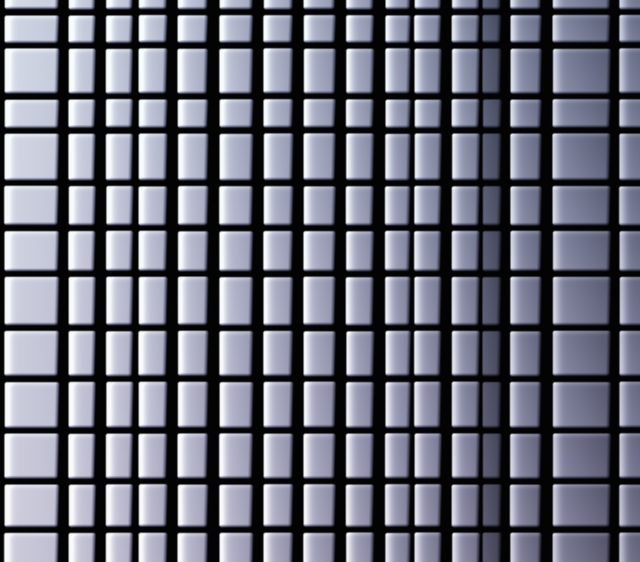
This pattern is drawn by a WebGL 1 fragment shader. Its source:

```glsl
precision highp float;
// Glossy lavender tiles in an uneven grid, lit from the left over black gaps.

uniform vec2 u_resolution;

// Lengths are in grid units; the canvas is GRID_SPAN units wide.
const float GRID_SPAN = 768.0;
const float FIRST_COLUMN = 5.0;
const float FIRST_ROW = -25.0;
const float ROW_GAP = 6.5;
const mat4 COLUMN_PITCH = mat4(77.0, 45.0, 39.0, 47.0, 50.0, 53.0, 48.0, 51.0,
                               47.0, 35.0, 45.0, 37.0, 33.0, 51.0, 80.0, 80.0);
const mat4 COLUMN_WIDTH = mat4(66.0, 33.0, 33.0, 35.0, 37.0, 41.0, 36.0, 39.0,
                               34.0, 31.0, 33.0, 34.0, 23.0, 38.0, 70.0, 70.0);
const mat4 ROW_PITCH = mat4(43.0, 40.0, 61.0, 41.0, 63.0, 54.0, 55.0, 65.0,
                            61.0, 62.0, 61.0, 58.0, 62.0, 60.0, 60.0, 60.0);

const float CORNER_RADIUS = 3.0;
const float EDGE_SOFTNESS = 3.0;
const float EDGE_JITTER = 0.8;
const float TAPER = 1.6;
const float GLOW_STRENGTH = 0.3;
const float GLOW_REACH = 8.0;
const float TONE_LEFT = 0.82;
const float TONE_RIGHT = 0.43;
const float BLUE_CAST = 0.44;
const vec3 GAP_COLOR = vec3(0.015, 0.01, 0.017);

float hash(vec2 p) {
  return fract(sin(dot(p, vec2(127.1, 311.7))) * 43758.5453);
}

// Returns the start, size and index of the track that holds x.
vec3 findTrack(mat4 pitches, mat4 sizes, float start, float x) {
  vec3 track = vec3(start, sizes[0][0], 0.0);
  for (int i = 0; i < 4; i++) {
    for (int j = 0; j < 4; j++) {
      if (x >= start - 1.5) {
        track = vec3(start, sizes[i][j], float(i * 4 + j));
      }
      start += pitches[i][j];
    }
  }
  return track;
}

float roundedBox(vec2 p, vec2 halfSize, float radius) {
  vec2 q = abs(p) - halfSize + radius;
  return length(max(q, 0.0)) + min(max(q.x, q.y), 0.0) - radius;
}

// Greys lean blue in the middle tones and stay neutral at both ends.
vec3 toneToColor(float tone) {
  float t = clamp(tone, 0.0, 0.97);
  return vec3(t, t + 0.01, t + BLUE_CAST * t * (1.0 - t));
}

void main() {
  float unitsPerPixel = GRID_SPAN / u_resolution.x;
  vec2 p = vec2(gl_FragCoord.x, u_resolution.y - gl_FragCoord.y) * unitsPerPixel;
  vec2 screen = gl_FragCoord.xy / u_resolution;

  // Tile under this point, measured from its top left corner
  vec3 column = findTrack(COLUMN_PITCH, COLUMN_WIDTH, FIRST_COLUMN, p.x);
  vec3 row = findTrack(ROW_PITCH, ROW_PITCH - ROW_GAP, FIRST_ROW, p.y);
  vec2 cell = vec2(column.z, row.z);
  vec2 size = vec2(column.y, row.y);
  vec2 local = p - vec2(column.x, row.x);

  // Slightly uneven, tapering outline
  vec2 wobble = vec2(hash(cell), hash(cell + 37.0)) - 0.5;
  local += wobble * EDGE_JITTER;
  vec2 uv = clamp(local / size, 0.0, 1.0);
  size.x -= TAPER * uv.y;
  float edge = roundedBox(local - 0.5 * size, 0.5 * size, CORNER_RADIUS);
  float softness = max(EDGE_SOFTNESS, unitsPerPixel);
  float cover = 1.0 - smoothstep(-0.6 * softness, 0.4 * softness, edge);

  // Face tone: falls across the canvas and across each tile
  float lit = smoothstep(24.0, 31.0, column.y);
  float tone = mix(TONE_LEFT, TONE_RIGHT, pow(screen.x, 1.25));
  tone += mix(0.03, 0.13, smoothstep(0.0, 0.35, screen.x)) * (0.45 - uv.x);
  tone += 0.07 * screen.x * (uv.y - 0.5) - 0.04 * (1.0 - screen.y);
  tone += 0.02 * (hash(cell + 11.0) - 0.5);
  tone *= mix(0.62, 1.0, lit);

  // Sheen along the left and top, shade along the right and bottom
  float fromLeft = max(local.x, 0.0);
  vec2 fromFar = size - local;
  tone += GLOW_STRENGTH * lit * exp(-pow(fromLeft / GLOW_REACH, 2.0));
  tone += 0.12 * lit * exp(-pow(max(local.y, 0.0) / 4.0, 2.0));
  tone *= mix(0.4, 1.0, smoothstep(0.0, 5.5, fromFar.x));
  tone *= mix(0.4, 1.0, smoothstep(0.0, 4.5, fromFar.y));

  // A faint violet warmth toward the bottom
  vec3 face = toneToColor(tone) + vec3(0.015, -0.01, -0.01) * (0.5 - screen.y);
  gl_FragColor = vec4(mix(GAP_COLOR, face, cover), 1.0);
}
```
